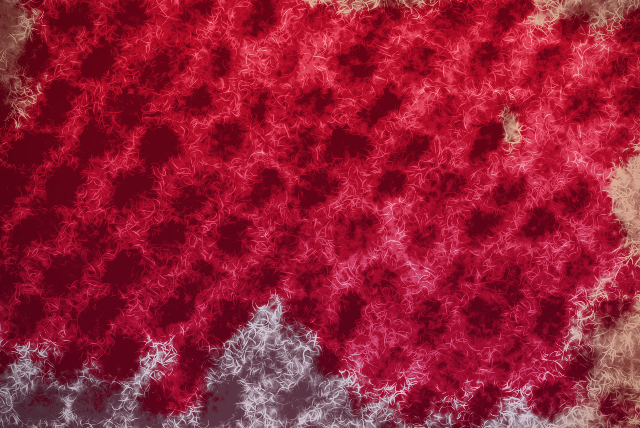
Write a Shadertoy shader that draws this texture.

```glsl
// Fuzzy dyed cloth seen close up: soft leaning dimples, 10 across, in 10
// half-staggered rows, shaded from a height field, covered with curled fibres
// and left undyed in ragged patches along the borders.

const float TAU = 6.2831853;

vec2 hash2(vec2 p) {
    vec3 q = fract(p.xyx * vec3(0.1031, 0.1030, 0.0973));
    q += dot(q, q.yzx + 33.33);
    return fract((q.xx + q.yz) * q.zy);
}

float noise(vec2 p) {
    vec2 i = floor(p), f = fract(p);
    f = f * f * (3.0 - 2.0 * f);
    return mix(mix(hash2(i).x, hash2(i + vec2(1, 0)).x, f.x),
               mix(hash2(i + vec2(0, 1)).x, hash2(i + vec2(1, 1)).x, f.x), f.y);
}

float fbm(vec2 p) {
    float sum = 0.0, amp = 0.5;
    for (int i = 0; i < 5; i++) {
        sum += amp * noise(p);
        p = mat2(1.6, 1.2, -1.2, 1.6) * p + 7.3;
        amp *= 0.5;
    }
    return sum;
}

// Cloth height: 0 inside a dimple, 1 on the zigzag ridges between the dimples
float clothHeight(vec2 p) {
    const vec2 pitch = vec2(0.15, 0.1);
    p += 0.035 * (vec2(noise(p * 14.0), noise(p * 14.0 + 31.0)) - 0.5);
    float pit = 0.0;
    for (int j = -1; j <= 1; j++) {
        float row = floor(p.y / pitch.y) + float(j);
        float stagger = 0.5 * mod(row, 2.0);
        for (int i = -1; i <= 1; i++) {
            float column = floor(p.x / pitch.x - stagger) + float(i);
            vec2 h = hash2(vec2(column, row) + 40.0);
            vec2 centre = vec2(column + stagger + 0.5, row + 0.5) + 0.25 * (h - 0.5);
            vec2 d = p - centre * pitch;
            d.x -= 0.45 * d.y;
            float inside = 1.0 - smoothstep(0.012, 0.072, length(d * vec2(1.0, 0.9)));
            pit = max(pit, inside * (0.6 + 0.4 * h.y));
        }
    }
    return 1.0 - pit;
}

// Brightness of the strongest curled fibre at p, over several rotated layers
float fibres(vec2 p) {
    float best = 0.0;
    for (int i = 0; i < 6; i++) {
        float layer = float(i), scale = 30.0 + 6.0 * layer;
        float c = cos(layer * 1.9), s = sin(layer * 1.9);
        vec2 q = mat2(c, s, -s, c) * p * scale + 17.0 * layer + 60.0;
        for (int k = 0; k < 9; k++) {
            vec2 cell = floor(q) + vec2(k % 3 - 1, k / 3 - 1);
            vec2 h = hash2(cell + 13.0 * layer);
            vec2 look = hash2(cell + 71.0 + layer);
            vec2 d = q - cell - h, dir = vec2(cos(TAU * look.x), sin(TAU * look.x));
            d = vec2(dot(d, dir), dot(d, vec2(-dir.y, dir.x)));
            d.y += (h.x - 0.5) * 2.2 * d.x * d.x;
            float strand = 1.0 - smoothstep(0.0, 0.0027 * scale, abs(d.y));
            strand *= 1.0 - smoothstep(0.35, 0.85, abs(d.x));
            best = max(best, strand * (0.15 + 0.85 * look.y * look.y));
        }
    }
    return best;
}

// Signed extent of an elliptic patch, positive inside
float patchAt(vec2 p, vec2 centre, vec2 radius) {
    return 0.12 * (1.0 - length((p - centre) / radius));
}

// Soft bump of height 1
float bump(vec2 d) {
    return exp(-dot(d, d));
}

void mainImage(out vec4 fragColor, in vec2 fragCoord) {
    vec2 p = fragCoord / iResolution.y;
    p.x *= 1.5 * iResolution.y / iResolution.x;

    // Relief, light from the upper right, and fuzz
    float height = clothHeight(p);
    float slope = height - clothHeight(p + vec2(0.012, 0.012));
    float cloud = fbm(p * 8.0) - 0.48;
    float grain = fbm(p * 75.0) - 0.48;
    float fuzz = fibres(p + 0.008 * vec2(noise(p * 45.0), noise(p * 45.0 + 9.0)));

    // Uneven illumination: dim at the left, open at the right and top
    float dim = 0.30 * bump((p - vec2(0.08, 0.48)) / vec2(0.42, 0.40));
    float open = 0.13 * bump((p - vec2(1.25, 0.70)) / vec2(0.60, 0.45));
    float tone = 0.10 + 0.44 * height + 0.30 * slope + 0.6 * cloud + 0.75 * grain
               + fuzz * (0.12 + 0.42 * height) - dim + open;

    // Dyed cloth
    vec3 color = mix(vec3(0.38, 0.01, 0.09), vec3(0.68, 0.05, 0.17), smoothstep(0.12, 0.58, tone));
    color = mix(color, vec3(0.84, 0.25, 0.38), smoothstep(0.56, 0.92, tone));
    color = mix(color, vec3(0.90, 0.58, 0.66), smoothstep(0.92, 1.3, tone));
    color *= mix(vec3(0.95, 1.0, 1.12), vec3(1.06, 1.0, 0.92), smoothstep(0.1, 0.9, p.y));

    // Undyed patches: a ragged lower border, then spots on the other sides
    float border = 0.14 - 0.09 * smoothstep(0.70, 0.85, p.x)
                 + 0.14 * bump((p - vec2(0.64, p.y)) / 0.15);
    float bare = border - p.y - 0.16 * bump((p - vec2(0.42, 0.07)) / 0.07);
    bare = max(bare, patchAt(p, vec2(1.45, 0.16), vec2(0.12, 0.13)));
    bare = max(bare, patchAt(p, vec2(1.50, 0.52), vec2(0.06, 0.11)));
    bare = max(bare, patchAt(p, vec2(0.00, 0.92), vec2(0.08, 0.17)));
    bare = max(bare, patchAt(p, vec2(0.92, 1.02), vec2(0.16, 0.05)));
    bare = max(bare, patchAt(p, vec2(1.40, 0.99), vec2(0.14, 0.06)));
    bare = max(bare, patchAt(p, vec2(1.19, 0.71), vec2(0.03, 0.06)) - 0.02);
    bare += 0.14 * cloud + 0.12 * grain + 0.08 * (height - 0.65) + 0.06 * (fuzz - 0.3);

    float warm = smoothstep(0.3, 0.6, max(p.y, p.x - 0.9));
    vec3 pale = mix(vec3(0.82, 0.77, 0.82), vec3(0.87, 0.67, 0.58), warm);
    vec3 shade = mix(vec3(0.36, 0.20, 0.26), vec3(0.55, 0.26, 0.24), warm);
    vec3 bareColor = mix(shade, pale, smoothstep(0.25, 1.05, tone + 0.1 * fuzz));
    color = mix(color, bareColor, smoothstep(-0.03, 0.05, bare));

    // Corner falloff
    color *= 1.0 - 0.22 * smoothstep(0.6, 1.0, length(p - vec2(0.8, 0.5)));
    fragColor = vec4(clamp(color, 0.0, 1.0), 1.0);
}
```
